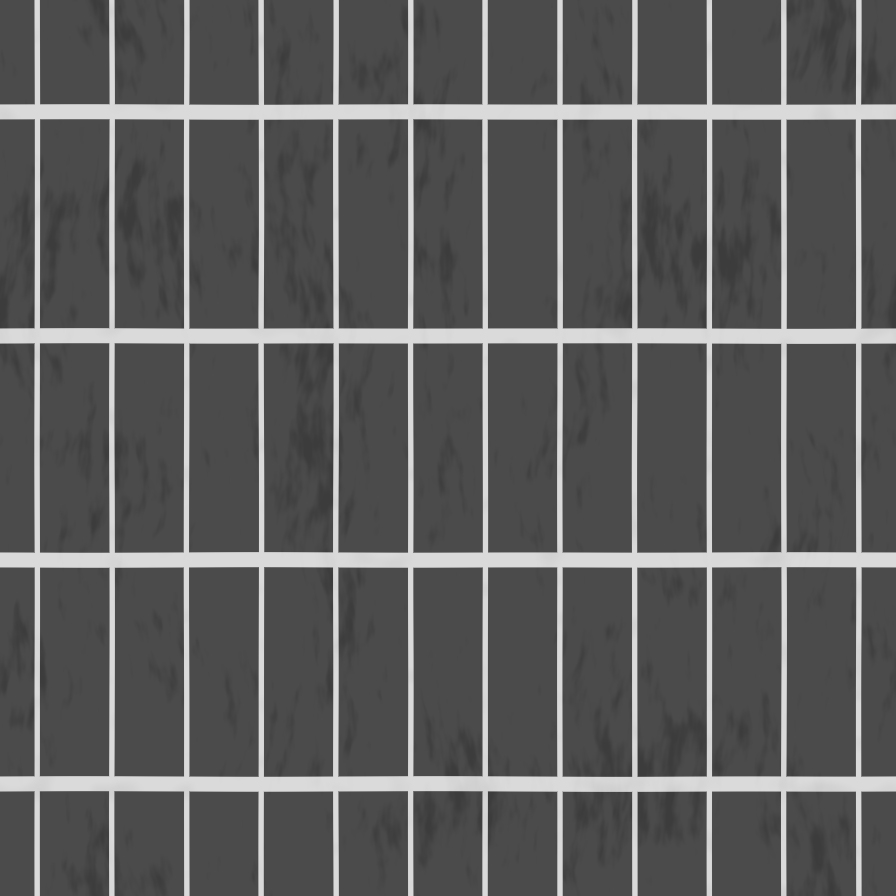
Give the GLSL for this pattern, as a WebGL 1 fragment shader.

```glsl
precision highp float;
// Tall charcoal tiles in a straight grid with pale grout and faint dark streaks.

uniform vec2 u_resolution;

// Unit gradient at a lattice point, wrapped to the given period
vec2 gradient(vec2 cell, vec2 period) {
  cell = mod(cell, period);
  float angle = 6.28318 * fract(sin(dot(cell, vec2(127.1, 311.7))) * 43758.55);
  return vec2(cos(angle), sin(angle));
}

// Gradient noise, about -0.7 to 0.7, tiling over the unit square
float noise(vec2 uv, vec2 period) {
  vec2 p = uv * period;
  vec2 i = floor(p);
  vec2 f = p - i;
  vec2 w = f * f * f * (f * (f * 6.0 - 15.0) + 10.0);
  vec2 e = vec2(1.0, 0.0);
  float a = dot(gradient(i, period), f);
  float b = dot(gradient(i + e.xy, period), f - e.xy);
  float c = dot(gradient(i + e.yx, period), f - e.yx);
  float d = dot(gradient(i + e.xx, period), f - e.xx);
  return mix(mix(a, b, w.x), mix(c, d, w.x), w.y);
}

// Fine streaks, stretched upright and gathered into loose patches
float streaks(vec2 uv) {
  uv.x += 0.022 * noise(uv, vec2(5.0, 7.0));
  vec2 period = vec2(58.0, 19.0);
  float grain = 0.0;
  float weight = 0.6;
  for (int octave = 0; octave < 3; octave++) {
    grain += weight * noise(uv, period);
    period *= 2.0;
    weight *= 0.5;
  }
  float patches = noise(uv + 0.37, vec2(9.0, 5.0));
  return smoothstep(0.05, 0.6, grain + 0.75 * patches - 0.02);
}

// Signed distance to the tile edge in canvas units, negative inside the tile
float tileDistance(vec2 uv) {
  vec2 grid = vec2(12.0, 4.0);
  vec2 groutWidth = vec2(0.006, 0.0168);
  vec2 wobble = vec2(noise(uv, vec2(12.0, 5.0)), noise(uv + 0.61, vec2(5.0, 8.0)));
  vec2 local = (fract((uv + 0.0007 * wobble) * grid + 0.5) - 0.5) / grid;
  vec2 edge = abs(local) - 0.5 * (1.0 / grid - groutWidth);
  return max(edge.x, edge.y);
}

void main() {
  vec2 uv = gl_FragCoord.xy / u_resolution;
  float pixel = 1.0 / min(u_resolution.x, u_resolution.y);

  // Tile and grout
  float grout = smoothstep(-0.6 * pixel, 0.6 * pixel, tileDistance(uv));
  float stain = streaks(uv);
  float tileTone = 0.294 - 0.06 * stain;

  // Soft smudges along the grout
  float smudge = smoothstep(0.1, 0.6, noise(uv + 0.19, vec2(23.0, 31.0)));
  float groutTone = 0.855 - 0.035 * smudge - 0.02 * stain;

  gl_FragColor = vec4(vec3(mix(tileTone, groutTone, grout)), 1.0);
}
```
